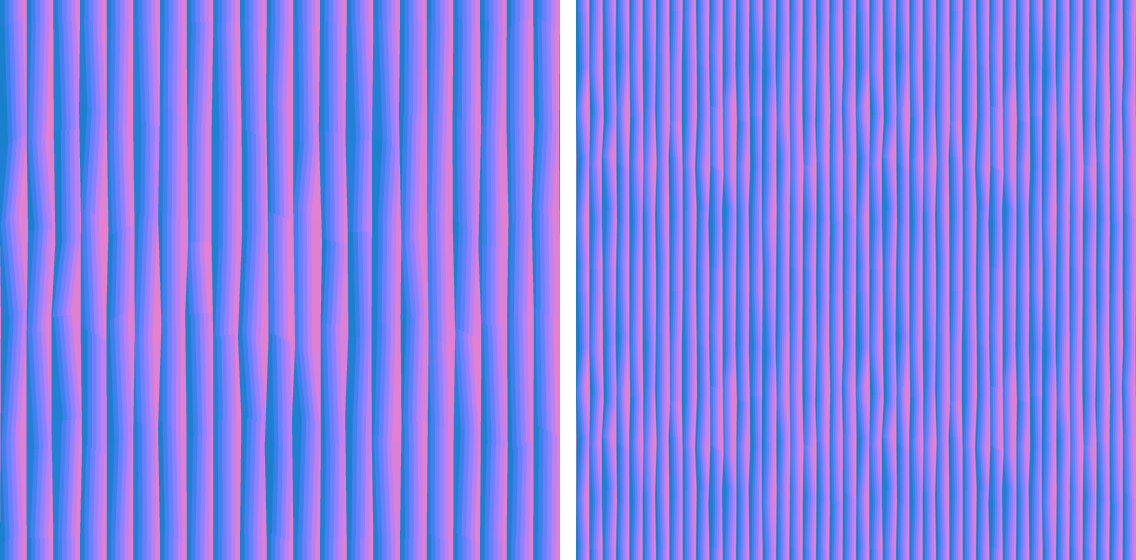
Left: one tile. Right: repeated 2 by 2.
Write a three.js fragment shader that draws this texture map.

```glsl
varying vec2 vUv;

const float REEDS = 21.0;        // reeds across the tile
const float FACETS = 6.0;        // flat faces on each reed
const float FACET_ANGLE = 0.345; // turn between faces, radians
const int SEGMENTS = 5;          // bent lengths between the straight ends
const float STRAIGHT_END = 0.04; // height of the straight end strips
const float KNOT_JITTER = 0.035; // height variation of the bends
const float EDGE_SWAY = 0.08;    // sideways drift of reed borders, in reeds
const float BODY_SWAY = 0.18;    // sideways drift of the faces, in reeds
const float SEGMENT_STEP = 0.035; // sideways jump between segments
const float SEGMENT_TWIST = 0.05; // rotation of a segment, radians
const float FACE_TWIST = 0.045;  // rotation of a single face, radians
const float JOINT_SLANT = 0.025; // slope of the joints across a reed
const float SOFTNESS = 1.0 / 512.0;

// Signed random value from -1 to 1
float hash(vec2 p) {
  return 2.0 * fract(sin(dot(p, vec2(127.1, 311.7))) * 43758.5453) - 1.0;
}

// Bend point: height, border shift, face shift; both ends stay straight
vec3 knot(float reed, float k) {
  float n = float(SEGMENTS);
  float bent = step(0.5, k) * step(k, n - 0.5);
  float height = mix(STRAIGHT_END, 1.0 - STRAIGHT_END, k / n);
  return vec3(height, 0.0, 0.0) + bent * vec3(
    KNOT_JITTER * hash(vec2(reed, k + 10.0)),
    EDGE_SWAY * hash(vec2(reed, k + 20.0)),
    BODY_SWAY * hash(vec2(reed, k + 30.0)));
}

// Border shift, face shift and segment number at a height
vec3 bendAt(float reed, float y) {
  vec3 bend = vec3(0.0, 0.0, float(SEGMENTS));
  vec3 low = knot(reed, 0.0);
  for (int i = 0; i < SEGMENTS; i++) {
    vec3 high = knot(reed, float(i + 1));
    if (y >= low.x && y < high.x) {
      float t = (y - low.x) / (high.x - low.x);
      bend = vec3(mix(low.yz, high.yz, t), float(i));
    }
    low = high;
  }
  return bend;
}

float borderAt(float cell, float y) {
  return cell + bendAt(mod(cell, REEDS), y).x;
}

vec3 reedNormal(vec2 p) {
  // Choose the reed between its swaying borders
  float x = p.x * REEDS;
  float cell = floor(x);
  if (x < borderAt(cell, p.y)) cell -= 1.0;
  else if (x >= borderAt(cell + 1.0, p.y)) cell += 1.0;
  float reed = mod(cell, REEDS);
  float across = x - cell;

  // Slanted joints give each segment its own shift and twist
  float slant = JOINT_SLANT * hash(vec2(reed, 41.0)) * (across - 0.5);
  vec3 bend = bendAt(reed, p.y + slant);
  float segment = bend.z;
  float bent = step(segment, float(SEGMENTS) - 0.5);
  float jump = bent * SEGMENT_STEP * hash(vec2(reed, segment + 50.0));

  // Flat faces around the half cylinder
  float face = clamp(floor((across - bend.y - jump) * FACETS), 0.0, FACETS - 1.0);
  float angle = (face - 0.5 * (FACETS - 1.0)) * FACET_ANGLE;
  float loose = mix(0.4, 1.0, bent);
  angle += loose * SEGMENT_TWIST * hash(vec2(reed, segment + 60.0));
  angle += loose * FACE_TWIST * hash(vec2(reed + face * 23.0, segment + 70.0));
  return vec3(sin(angle), 0.0, cos(angle));
}

void main() {
  // Average a small grid of samples to smooth the edges
  vec3 sum = vec3(0.0);
  for (int i = 0; i < 4; i++) {
    for (int j = 0; j < 2; j++) {
      vec2 offset = (vec2(float(i), float(j)) + 0.5) / vec2(4.0, 2.0) - 0.5;
      sum += reedNormal(vUv + offset * SOFTNESS);
    }
  }
  gl_FragColor = vec4(0.5 + 0.5 * sum / 8.0, 1.0);
}
```
